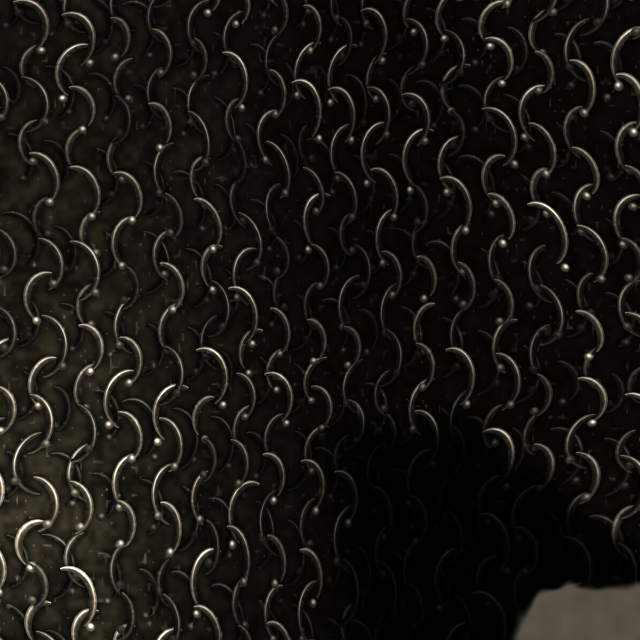
Give the GLSL for this texture, as a WebGL 2 fragment shader.

```glsl
#version 300 es
precision highp float;
// Dark chain mail: columns of open wire arcs that turn left and right in turn,
// each with a glint and a rivet, over dim rings behind. A warped grid places
// them; a broad light field fades them into a shaded fold and a pale corner.
uniform vec2 u_resolution;
out vec4 fragColor;

#define COLUMNS 16.0
#define ROWS 8.0
#define ROW_SLOPE 0.25
#define PINCH 0.40
#define RING_RADIUS 0.042
#define RING_SQUASH 0.78
#define WIRE 0.0060
#define JITTER 0.016
#define GLINT 1.25
#define TAU 6.2831853

const vec3 GAP = vec3(0.034, 0.027, 0.019);
const vec3 HAZE = vec3(0.140, 0.132, 0.102);
const vec3 STEEL = vec3(0.34, 0.31, 0.255);
const vec3 SHINE = vec3(0.95, 0.92, 0.85);
const vec3 CLOTH = vec3(0.35, 0.32, 0.28);

vec2 hash22(vec2 p) {
  vec3 q = fract(p.xyx * vec3(0.1031, 0.1030, 0.0973));
  q += dot(q, q.yzx + 33.33);
  return fract((q.xx + q.yz) * q.zy);
}

float noise(vec2 p) {
  vec2 i = floor(p), f = fract(p);
  f = f * f * (3.0 - 2.0 * f);
  vec2 e = vec2(0.0, 1.0);
  return mix(mix(hash22(i).x, hash22(i + e.yx).x, f.x),
             mix(hash22(i + e.xy).x, hash22(i + e.yy).x, f.x), f.y);
}

// Soft bell of unit height
float bell(float x, float width) {
  return exp(-x * x / (width * width));
}

// Coverage of a shape with signed distance d
float cover(float d, float soft) {
  return 1.0 - smoothstep(-soft, soft, d);
}

// Fold of deep shade under a sloping hem
float foldShade(vec2 p) {
  float hem = 0.34 - 0.80 * max(p.x - 0.73, 0.0) + 0.03 * noise(p * 14.0);
  return smoothstep(-0.02, 0.05, hem - p.y) * smoothstep(0.47, 0.62, p.x + 0.1 * p.y);
}

float lightField(vec2 p) {
  float left = 1.0 - smoothstep(0.0, 0.60, p.x);
  float low = 1.0 - smoothstep(0.0, 0.80, p.y);
  float right = smoothstep(0.55, 0.95, p.x);
  float light = 0.54 + 0.26 * left + 0.85 * left * low + 0.34 * right;
  light *= 0.75 + 0.50 * noise(p * 5.0);
  return light * mix(1.0, 0.13, foldShade(p));
}

// One open ring bulging towards +x, tapered at both ends
vec3 drawRing(vec3 color, vec2 p, vec2 seed, float light, float soft) {
  float radius = RING_RADIUS * (0.84 + 0.30 * seed.x);
  vec2 q = vec2(p.x / RING_SQUASH, p.y);
  float middle = 0.18 + 0.7 * (seed.y - 0.5);
  float angle = atan(q.y, q.x) - middle;
  angle -= TAU * floor(angle / TAU + 0.5);
  float reach = 1.10 + 0.30 * seed.x;
  float clamped = clamp(angle, -reach, reach) + middle;
  vec2 nearest = radius * vec2(cos(clamped), sin(clamped));
  float wire = WIRE * (1.0 - 0.50 * pow(abs(clamped - middle) / reach, 3.0));
  float d = length((q - nearest) * vec2(RING_SQUASH + 0.1, 1.0));

  // Contact shadow, then the lit wire with a sharp streak along its outer edge
  color *= 1.0 - 0.65 * bell(d, wire * 1.8);
  float across = (length(q) - radius) / wire;
  float upper = smoothstep(-0.9, 1.1, clamped);
  float body = 0.18 + 0.38 * smoothstep(-0.9, 0.7, across) + 0.26 * upper;
  float streak = bell(across - 0.40, 0.30);
  float spot = bell(clamped - 0.15 - 1.0 * seed.y, 0.60);
  vec3 metal = STEEL * body * (0.75 + 0.50 * noise(p * 230.0 + seed * 50.0));
  metal += SHINE * GLINT * streak * (0.10 + 0.08 * upper + 0.55 * spot * seed.x);
  color = mix(color, metal * light, cover(d - wire, soft));

  // Rivet near the lower end
  vec2 rivet = p - vec2(0.25 + 0.5 * seed.x, -0.55 - 0.35 * seed.y) * radius;
  color = mix(color, STEEL * light * 0.65, cover(length(rivet) - 0.0064, soft * 1.5));
  float sparkle = bell(length(rivet - vec2(0.001, 0.002)), 0.0033);
  return color + SHINE * sparkle * light * (0.15 + 0.75 * seed.y);
}

void main() {
  vec2 p = gl_FragCoord.xy / u_resolution;
  float soft = max(0.0010, 0.6 / u_resolution.y);
  float light = lightField(p);
  float fold = foldShade(p);

  // Grid with columns crowded in the centre and rows falling to the right
  float wave = sin(TAU * (p.x - 0.5));
  vec2 grid = vec2(COLUMNS * p.x + PINCH * wave + 0.12 * sin(9.0 * p.y) - 0.31,
                   ROWS * (p.y + ROW_SLOPE * p.x) - 0.24);
  grid += 0.30 * (vec2(noise(p * 5.0 + 3.0), noise(p * 4.0 + 7.0)) - 0.5);

  // Dim weave behind the rings, hazy on the left
  float haze = 1.0 - smoothstep(0.0, 0.62, p.x);
  haze *= (0.45 + 0.65 * noise(p * 6.0)) * (1.15 - 0.60 * p.y);
  float grain = 0.45 + 0.60 * noise(p * 90.0) + 0.50 * noise(p * 38.0);
  vec3 color = (GAP * (0.4 + 0.8 * light) + HAZE * haze) * grain * (1.0 - 0.75 * fold);

  // Layer 0 lies behind; layers 1 and 2 are the left and right arcs
  for (int layer = 0; layer < 3; layer++) {
    float side = layer == 1 ? -1.0 : 1.0;
    vec2 shift = layer == 0 ? vec2(0.5, 0.25) : vec2(0.0, layer == 1 ? 0.5 : 0.0);
    vec2 cell = floor(grid - shift);
    for (int k = 0; k < 9; k++) {
      vec2 id = cell + vec2(k % 3 - 1, k / 3 - 1);
      vec2 seed = hash22(id + 40.0 + 23.0 * float(layer));
      vec2 local = (grid - shift - id - 0.5) / vec2(COLUMNS, ROWS);
      local.y -= ROW_SLOPE * local.x;
      local += JITTER * (hash22(id + 91.0 + 17.0 * float(layer)) - 0.5);
      local.x = local.x * side + 0.015;
      float strength = layer == 0 ? 0.38 : 0.50 + 0.80 * seed.y;
      color = drawRing(color, local, seed, light * strength, soft);
    }
  }

  // Small stray glints between the rings
  float speck = smoothstep(0.80, 0.98, noise(p * vec2(150.0, 115.0) + 11.0));
  color += STEEL * speck * light * 0.55 * noise(p * 30.0);

  // Pale cloth in the lower right corner
  float edge = length(vec2(max(0.89 - p.x, 0.0), p.y)) - 0.083;
  edge += 0.014 * (noise(p * 45.0) - 0.5);
  color = mix(color, CLOTH * (0.90 + 0.12 * noise(p * 60.0)), cover(edge, 0.008));
  fragColor = vec4(color, 1.0);
}
```
